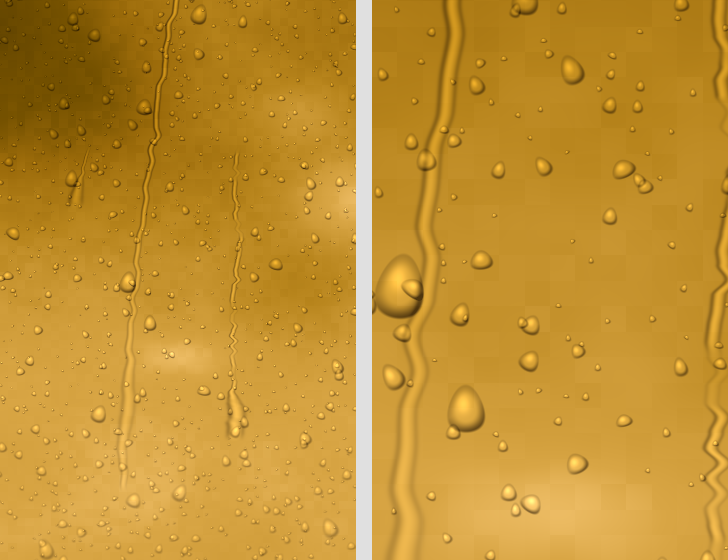
Left: the whole. Right: its middle third, enlarged.
Give the GLSL for this texture, as a Shadertoy shader.

```glsl
float hash(vec2 p) {
    vec3 q = fract(p.xyx * 0.1031);
    q += dot(q, q.yzx + 33.33);
    return fract((q.x + q.y) * q.z);
}

float noise(vec2 p) {
    vec2 i = floor(p), f = fract(p);
    f *= f * (3.0 - 2.0 * f);
    return mix(mix(hash(i), hash(i + vec2(1, 0)), f.x),
               mix(hash(i + vec2(0, 1)), hash(i + vec2(1, 1)), f.x), f.y);
}

float fbm(vec2 p) {
    float sum = 0.0, gain = 0.5;
    for (int i = 0; i < 4; i++) {
        sum += gain * noise(p);
        p = p * 2.03 + 17.3;
        gain *= 0.5;
    }
    return sum;
}

float glow(vec2 p, vec2 center, vec2 size) {
    vec2 d = (p - center) / size;
    return exp(-dot(d, d));
}

// Golden ramp, dark olive to pale amber
vec3 amber(float t) {
    vec3 ramp[6] = vec3[6](
        vec3(0.46, 0.32, 0.00), vec3(0.61, 0.42, 0.04), vec3(0.72, 0.52, 0.11),
        vec3(0.81, 0.61, 0.22), vec3(0.85, 0.65, 0.27), vec3(0.94, 0.75, 0.41));
    vec3 col = ramp[0] * (1.0 + 0.9 * min(t, 0.0));
    for (int i = 1; i < 6; i++)
        col = mix(col, ramp[i], clamp(t * 5.0 - float(i - 1), 0.0, 1.0));
    return col + 0.3 * max(t - 1.0, 0.0);
}

// Blurred sky seen through the pane
float skyTone(vec2 uv) {
    float t = mix(0.84, 0.32, smoothstep(0.1, 0.82, uv.y));
    t -= 0.42 * glow(uv, vec2(0.0, 0.92), vec2(0.38, 0.26));
    t -= 0.18 * glow(uv, vec2(0.85, 0.47), vec2(0.22, 0.08));
    t -= 0.12 * glow(uv, vec2(0.5, 0.0), vec2(0.8, 0.07));
    t += 0.62 * glow(uv, vec2(1.02, 0.65), vec2(0.17, 0.07));
    t += 0.25 * glow(uv, vec2(0.83, 0.79), vec2(0.16, 0.06));
    t += 0.28 * glow(uv, vec2(0.52, 0.365), vec2(0.14, 0.035));
    return t + 0.32 * (fbm(uv * vec2(3.0, 6.0) + 4.0) - 0.47);
}

// Signed shading of one bead: dark lower rim, bright inner highlight
float bead(vec2 d, float r, float seed, float blur) {
    float a = (seed - 0.5) * 1.3;
    d = mat2(cos(a), -sin(a), sin(a), cos(a)) * d;
    vec2 n = d / r;
    n.y /= mix(0.75, 1.5, fract(seed * 7.31));
    n.x *= 1.0 + 0.3 * clamp(n.y, -1.0, 1.0);
    float k = length(n), soft = blur / r;
    float mask = 1.0 - smoothstep(1.0 - soft, 1.0 + soft, k);
    float lower = max(dot(n, vec2(0.4, -0.9)), 0.0);
    float rim = smoothstep(0.5, 1.0, k);
    float shine = exp(-6.0 * dot(n - vec2(-0.15, 0.2), n - vec2(-0.15, 0.2)));
    return mask * (0.05 - rim * (0.2 + 0.4 * lower) + 0.28 * shine);
}

// Scattered beads on a jittered grid
float beads(vec2 p, float cell, float fill, vec2 radii, float blur) {
    vec2 id = floor(p / cell);
    float shade = 0.0;
    for (int y = -1; y <= 1; y++)
    for (int x = -1; x <= 1; x++) {
        vec2 c = id + vec2(x, y) + 50.0;
        float seed = hash(c + cell * 900.0);
        vec2 jitter = vec2(hash(c + 13.7), hash(c + 71.9)) * 0.85 + 0.075;
        float size = hash(c + 37.1);
        float r = mix(radii.x, radii.y, size * size);
        if (hash(c + 101.3) < fill)
            shade += bead(p - (c - 50.0 + jitter) * cell, r, seed, blur);
    }
    return shade;
}

// Wet run: dark left edge, bright ridge, faint dark right edge
float trail(float x, float width, float y, vec2 span, float strength) {
    float e = x / width;
    float ends = smoothstep(span.x, span.x + 0.02, y) * (1.0 - smoothstep(span.y - 0.02, span.y, y));
    float left = exp(-7.0 * (e + 0.9) * (e + 0.9));
    float ridge = exp(-3.0 * e * e);
    float right = exp(-9.0 * (e - 1.1) * (e - 1.1));
    return ends * strength * (0.24 * ridge - 0.36 * left - 0.24 * right);
}

void mainImage(out vec4 fragColor, in vec2 fragCoord) {
    vec2 uv = fragCoord / iResolution.xy;
    vec2 p = fragCoord / iResolution.x;
    float focus = smoothstep(0.05, 0.4, uv.y);
    float blur = max(1.0 / iResolution.x, 0.0015) * mix(1.6, 0.8, focus);

    // Sky with faint blocky grain
    float grain = hash(floor(p * 42.0)) - 0.5;
    vec3 col = amber(skyTone(uv) + 0.05 * grain);

    // Beads in three sizes
    float shade = beads(p, 0.15, 0.42, vec2(0.012, 0.022), blur);
    shade += beads(p + 0.31, 0.047, 0.42, vec2(0.006, 0.013), blur);
    shade += beads(p + 0.77, 0.024, 0.28, vec2(0.002, 0.005), blur);

    // Long run, broken run and short smear
    float wiggle = noise(vec2(uv.y * 45.0, 3.0)) - 0.5;
    float ripple = noise(vec2(uv.y * 110.0, 9.0)) - 0.5;
    float climb = clamp((uv.y - 0.13) / 0.87, 0.0, 1.0);
    float longX = 0.345 + 0.145 * pow(climb, 1.6) + 0.014 * wiggle
                + 0.018 * glow(vec2(uv.y, 0.0), vec2(0.757, 0.0), vec2(0.012));
    float longW = 0.007 + 0.010 * glow(vec2(uv.y, 0.0), vec2(0.27, 0.0), vec2(0.09));
    shade += trail(p.x - longX, longW, uv.y, vec2(0.12, 1.1), mix(0.4, 1.0, smoothstep(0.4, 0.8, uv.y)));

    float brokenX = 0.665 + 0.02 * (noise(vec2(uv.y * 9.0, 5.0)) - 0.5) + 0.014 * ripple;
    float brokenW = 0.006 + 0.014 * (1.0 - smoothstep(0.27, 0.31, uv.y));
    float gaps = 0.25 + 0.75 * smoothstep(0.25, 0.6, noise(vec2(uv.y * 60.0, 21.0)));
    shade += trail(p.x - brokenX, brokenW, uv.y, vec2(0.21, 0.74), 0.75 * gaps);

    float smearX = 0.21 + 0.37 * (uv.y - 0.635) + 0.006 * ripple;
    float smearW = mix(0.017, 0.004, smoothstep(0.64, 0.7, uv.y));
    shade += trail(p.x - smearX, smearW, uv.y, vec2(0.625, 0.74), 0.6);

    shade *= mix(0.7, 1.1, focus);
    col *= 1.0 + clamp(shade, -0.65, 0.4) * vec3(0.95, 1.0, 1.1);
    col += max(shade, 0.0) * vec3(0.02, 0.03, 0.08);
    fragColor = vec4(clamp(col, 0.0, 1.0), 1.0);
}
```
